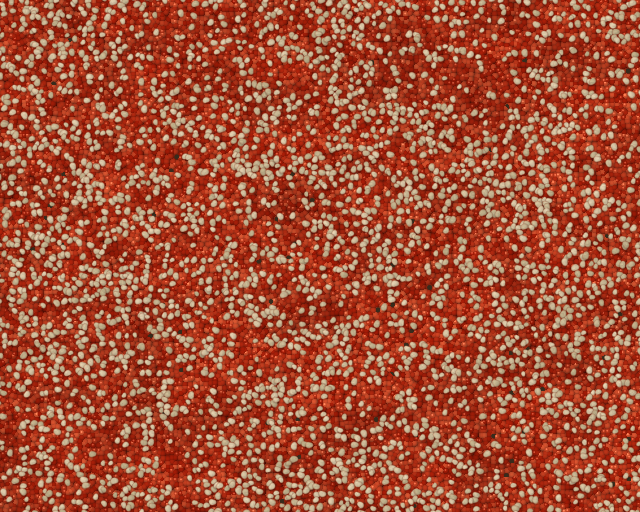
This texture is drawn by a Shadertoy shader. Its source:

```glsl
float hash(vec2 p) {
    return fract(sin(dot(p, vec2(127.1, 311.7))) * 43758.5453);
}

vec2 hash2(vec2 p) {
    return vec2(hash(p), hash(p + 57.3));
}

float noise(vec2 p) {
    vec2 i = floor(p), f = fract(p);
    f = f * f * (3.0 - 2.0 * f);
    return mix(mix(hash(i), hash(i + vec2(1, 0)), f.x),
               mix(hash(i + vec2(0, 1)), hash(i + vec2(1, 1)), f.x), f.y);
}

// Tightly packed red grains with dark gaps and small wet glints
vec3 redBed(vec2 uv) {
    vec2 p = uv / 0.0085, cell = floor(p);
    float nearest = 9.0;
    vec2 id = cell, toGrain = vec2(0);
    for (int y = -1; y <= 1; y++)
    for (int x = -1; x <= 1; x++) {
        vec2 c = cell + vec2(x, y);
        vec2 d = p - c - 0.1 - 0.8 * hash2(c);
        if (dot(d, d) < nearest) {
            nearest = dot(d, d);
            toGrain = d;
            id = c;
        }
    }
    float tone = hash(id + 17.0);
    vec3 col = mix(vec3(0.52, 0.085, 0.02), vec3(0.70, 0.28, 0.16), tone * tone * 0.65 + tone * 0.35);
    col *= 1.17 - 0.6 * nearest + 0.12 * (toGrain.y - toGrain.x);
    col *= 0.9 + 0.2 * noise(uv * vec2(14, 22));

    float glint = smoothstep(0.32, 0.08, length(toGrain - vec2(-0.1, 0.15)));
    col += vec3(0.20, 0.21, 0.18) * glint * step(0.72, hash(id + 31.0));
    float darkStone = step(0.994, hash(id + 43.0)) * smoothstep(0.5, 0.2, nearest);
    return mix(col, vec3(0.22, 0.17, 0.11), darkStone);
}

// Cream grains strewn on top, gathered into loose, slightly level clumps
vec3 addCream(vec3 col, vec2 uv) {
    vec2 p = uv / 0.011, cell = floor(p);
    float soft = max(0.14, 0.7 / (0.011 * iResolution.y));
    for (int y = 1; y >= -1; y--)
    for (int x = -1; x <= 1; x++) {
        vec2 c = cell + vec2(x, y);
        float clump = 0.6 * noise(c * vec2(0.22, 0.38)) + 0.4 * noise(c * vec2(0.07, 0.13) + 40.0);
        if (hash(c + 71.0) > 0.34 + 0.65 * (clump - 0.5)) continue;

        // Rounded, slightly angular outline
        vec2 d = p - c - hash2(c + 5.0);
        float angle = atan(d.y, d.x), turn = 6.283 * hash(c + 83.0);
        float radius = mix(0.42, 0.66, hash(c + 97.0));
        radius *= 1.0 + 0.13 * cos(2.0 * angle + turn) + 0.05 * cos(3.0 * angle - turn);
        float dist = length(d), rim = dist / radius;

        // Contact shadow, then the lit grain with red light on its rim
        col *= 1.0 - 0.16 * smoothstep(radius + 0.3, radius, length(d + vec2(-0.05, 0.12)));
        vec3 cream = mix(vec3(0.71, 0.65, 0.51), vec3(0.84, 0.77, 0.65), hash(c + 113.0));
        cream = mix(cream, vec3(0.72, 0.46, 0.33), 0.55 * smoothstep(0.55, 1.1, rim));
        cream *= 1.03 - 0.10 * rim * rim + 0.10 * (d.y - d.x);
        cream *= 0.94 + 0.12 * noise(p * 4.0);
        col = mix(col, cream, smoothstep(radius + soft, radius - soft, dist));
    }
    return col;
}

void mainImage(out vec4 fragColor, in vec2 fragCoord) {
    vec2 uv = fragCoord / iResolution.y;
    vec3 col = addCream(redBed(uv), uv);
    fragColor = vec4(clamp(col, 0.0, 1.0), 1.0);
}
```
